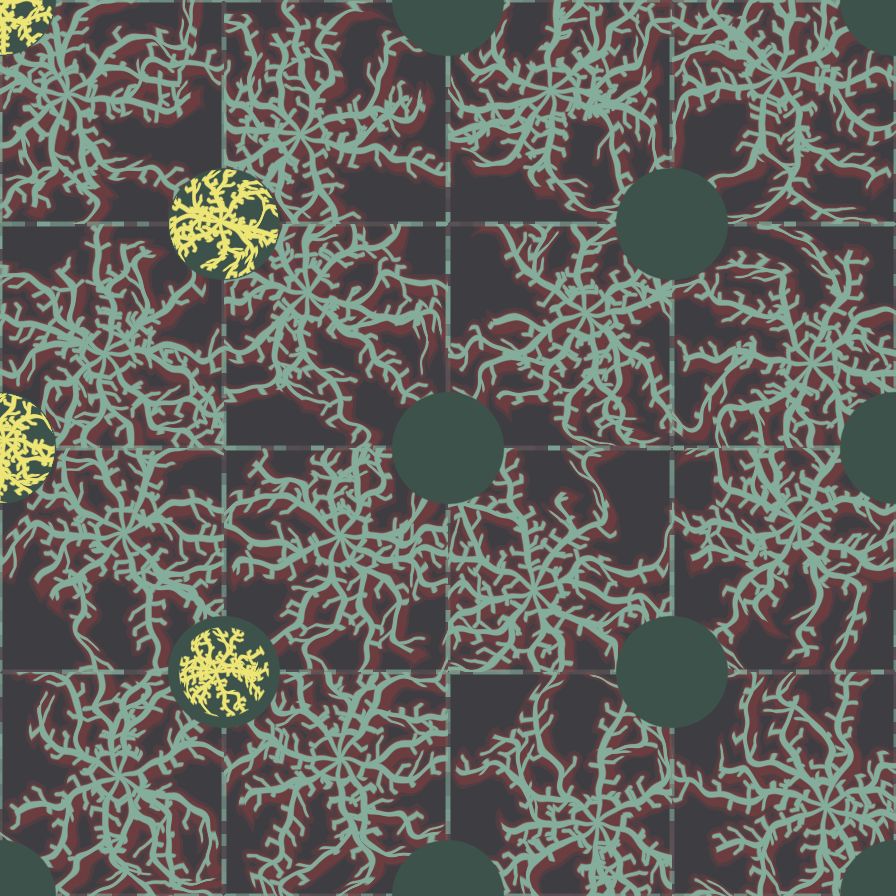
Write a WebGL 2 fragment shader that draws this pattern.

```glsl
#version 300 es
precision highp float;

uniform vec2 u_resolution;
out vec4 fragColor;

const vec3 SLATE = vec3(0.24, 0.24, 0.26);
const vec3 RUST = vec3(0.40, 0.25, 0.26);
const vec3 MINT = vec3(0.52, 0.68, 0.61);
const vec3 MOSS = vec3(0.24, 0.32, 0.29);
const vec3 YELLOW = vec3(0.93, 0.90, 0.46);
const float SECTOR = 6.28318 / 8.0;

float hash(vec2 p) {
    return fract(sin(dot(p, vec2(127.1, 311.7))) * 43758.5453);
}

float segment(vec2 p, vec2 a, vec2 b) {
    vec2 ap = p - a, ab = b - a;
    return length(ap - ab * clamp(dot(ap, ab) / dot(ab, ab), 0.0, 1.0));
}

// Hooked side twigs; p.x runs along the branch, p.y across it
float twigs(vec2 p, float seed, float end) {
    float d = 1.0;
    float side = p.y < 0.0 ? -1.0 : 1.0;
    for (int k = 0; k < 2; k++) {
        float slot = floor(p.x / 0.075) - float(k);
        float h = hash(vec2(slot + 0.3 * side, seed));
        float start = slot * 0.075 + 0.012 + 0.035 * fract(h * 17.0);
        if (h > 0.72 || start < 0.07 || start > end) continue;
        float reach = 0.028 + 0.06 * h * h + 0.03 * fract(h * 37.0);
        vec2 elbow = vec2(start + 0.018, reach);
        vec2 q = vec2(p.x, abs(p.y));
        d = min(d, segment(q, vec2(start, 0.0), elbow));
        if (h > 0.3) d = min(d, segment(q, elbow, elbow + vec2(0.026, 0.012)));
    }
    return d - 0.009;
}

// Distance to a branching tree in the unit square, in polar form about its root
float tree(vec2 p, vec2 id, bool detailed) {
    vec2 q = p - 0.3 - 0.4 * vec2(hash(id + 3.7), hash(id + 8.2));
    float r = length(q);
    float theta = atan(q.y, q.x) + hash(id + 5.1) * SECTOR;
    float nearest = floor(theta / SECTOR + 0.5);
    float d = r - 0.016;
    for (int i = -1; i <= 1; i++) {
        float n = nearest + float(i);
        float h = hash(id * 7.3 + mod(n, 8.0));
        float bend = 0.17 * sin(r * 8.0 + h * 40.0) + 0.035 * sin(r * 31.0 + h * 90.0);
        float center = (n + 0.5 * (h - 0.5)) * SECTOR + bend;
        float forkAt = 0.08 + 0.22 * fract(h * 23.0);
        float fork = smoothstep(forkAt, forkAt + 0.16, r);

        // Each arm forks into two children
        for (int s = -1; s <= 1; s += 2) {
            float side = float(s);
            float spread = 0.2 * side + 0.09 * sin(r * 15.0 + h * 70.0 + side * 2.0);
            float end = 0.42 + 0.55 * fract(h * 53.0 + side * 0.27);
            float across = r * (theta - center - fork * spread);
            float width = 0.009 + 0.007 * smoothstep(0.02, 0.2, r) - 0.005 * smoothstep(0.3, 0.7, r);
            d = min(d, max(abs(across) - width, r - end));
            if (detailed && abs(across) < 0.14) {
                d = min(d, twigs(vec2(r, across), h * 50.0 + side * 3.0 + id.x, end));
            }
        }
    }
    return d;
}

void main() {
    vec2 grid = gl_FragCoord.xy / u_resolution * 4.0;
    float aa = 4.0 / u_resolution.y;
    vec2 cell = floor(grid);
    vec2 local = fract(grid);

    // Discs sit on alternate grid corners
    vec2 corner = floor(grid + 0.5);
    vec2 fromCorner = grid - corner;
    float disc = mod(corner.x + corner.y, 2.0) < 0.5 ? length(fromCorner) - 0.25 : 1.0;
    bool lit = corner.x < 1.5 && corner.y > 0.5;

    vec3 color = MOSS;
    if (disc > -aa) {
        vec2 p = local + 0.004 * sin(local.yx * vec2(47.0, 53.0) + cell * 2.0);
        float branch = tree(p, cell, true);
        float shadow = tree(p + vec2(-0.018, 0.02), cell, false);

        // Banded rust shadow
        float halo = min(shadow, branch + 0.016);
        float bands = 0.5 + 0.5 * sin(halo * 420.0);
        color = mix(SLATE, RUST, 0.45 * (1.0 - smoothstep(0.038, 0.044, halo)));
        color = mix(color, RUST + vec3(0.04, -0.02, -0.02) * bands,
                    1.0 - smoothstep(0.020, 0.028, halo));

        // Broken seams along the cell borders
        vec2 edge = min(local, 1.0 - local);
        float along = edge.x < edge.y ? grid.y : grid.x;
        float patchy = hash(vec2(floor(along * 18.0), dot(corner, vec2(3.0, 7.0))));
        float seam = 1.0 - smoothstep(0.011 - aa, 0.011 + aa, min(edge.x, edge.y));
        vec3 seamColor = mix(vec3(0.44, 0.38, 0.38), MINT, step(0.4, patchy));
        color = mix(color, seamColor, seam * (0.35 + 0.55 * patchy));

        color = mix(color, MINT, 1.0 - smoothstep(-aa, aa, branch));
        color = mix(color, MOSS, 1.0 - smoothstep(-aa, aa, disc));
    } else if (lit) {
        // Small bright tree held inside the disc
        float extent = corner.y < 1.5 ? 0.2 : 0.245;
        float scale = 2.0 * extent;
        float branch = tree(fromCorner / scale + 0.5, corner + 31.0, true) - 0.008;
        float ink = max(branch * scale, length(fromCorner) - extent);
        color = mix(color, YELLOW, 1.0 - smoothstep(-aa, aa, ink));
    }
    fragColor = vec4(color, 1.0);
}
```
